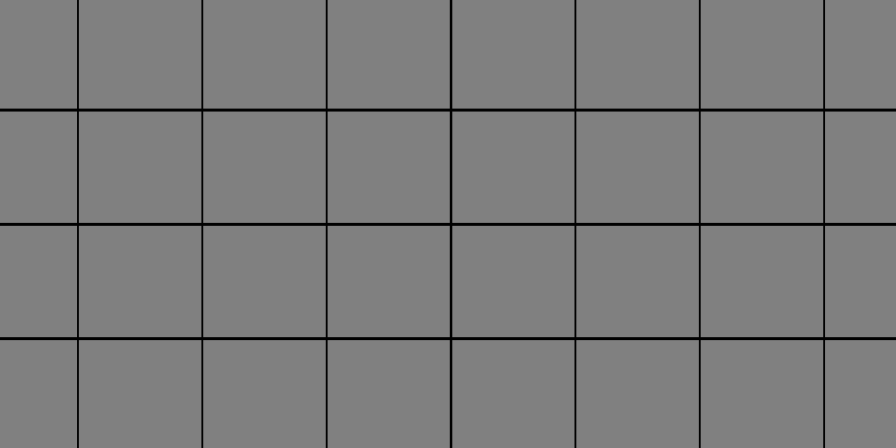
This pattern is drawn by a Shadertoy shader. Its source:

```glsl
// Thin black rectangular grid on flat mid grey, with a heavier central upright.
// Lengths are in canvas heights, measured from the canvas centre.
#define PITCH vec2(0.2776, 0.2551)
#define ORIGIN vec2(0.0068, -0.0008)
#define UPRIGHT_WIDTH 0.0041
#define AXIS_WIDTH 0.0056
#define LEVEL_WIDTH 0.0066
#define GROUND vec3(0.502)
#define INK vec3(0.005)

// Share of a pixel's span covered by a line of the given width.
float lineCoverage(float offset, float width, float pixel) {
    float upper = min(offset + 0.5 * pixel, 0.5 * width);
    float lower = max(offset - 0.5 * pixel, -0.5 * width);
    return clamp((upper - lower) / pixel, 0.0, 1.0);
}

void mainImage(out vec4 fragColor, in vec2 fragCoord) {
    float pixel = 1.0 / iResolution.y;
    vec2 position = (fragCoord - 0.5 * iResolution.xy) * pixel - ORIGIN;

    // Signed offset to the nearest line on each axis.
    vec2 lineIndex = floor(position / PITCH + 0.5);
    vec2 offset = position - lineIndex * PITCH;

    float uprightWidth = abs(lineIndex.x) < 0.5 ? AXIS_WIDTH : UPRIGHT_WIDTH;
    float upright = lineCoverage(offset.x, uprightWidth, pixel);
    float level = lineCoverage(offset.y, LEVEL_WIDTH, pixel);

    // Crossings merge into one layer of ink.
    float ink = 1.0 - (1.0 - upright) * (1.0 - level);
    fragColor = vec4(mix(GROUND, INK, ink), 1.0);
}
```
